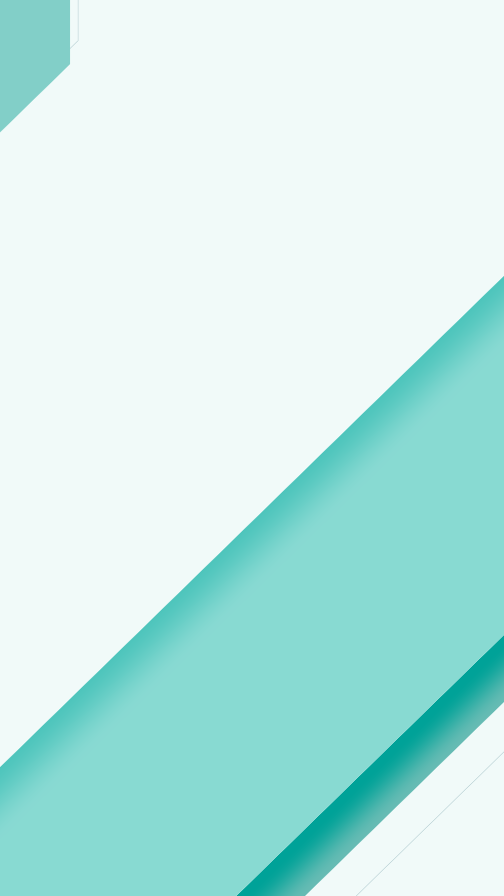
A WebGL 2 fragment shader for this background:

```glsl
#version 300 es
precision highp float;

#define SLOPE 0.975
#define BAND_TOP 0.2555
#define BAND_BOTTOM -0.457
#define FOLD_BOTTOM -0.590
#define RULE_OFFSET -0.689
#define GLOW_WIDTH 0.105
#define TAB_CORNER vec2(0.139, 1.515)
#define FRAME_CORNER vec2(0.155, 1.546)
#define HAIRLINE 0.0011

uniform vec2 u_resolution;
out vec4 fragColor;

const vec3 PAPER = vec3(0.945, 0.981, 0.977);
const vec3 MINT = vec3(0.535, 0.853, 0.825);
const vec3 EDGE_TEAL = vec3(0.30, 0.77, 0.735);
const vec3 FOLD_DARK = vec3(0.0, 0.635, 0.595);
const vec3 FOLD_LIGHT = vec3(0.40, 0.735, 0.705);
const vec3 TAB_TEAL = vec3(0.508, 0.812, 0.785);
const vec3 LINE_GREY = vec3(0.66, 0.77, 0.79);

// Signed distance above a diagonal with the given height at x = 0
float diagonal(vec2 p, float offset) {
    return (p.y - SLOPE * p.x - offset) / sqrt(1.0 + SLOPE * SLOPE);
}

// Corner panel: right side at corner.x, slanted base through corner.y
float cornerPanel(vec2 p, vec2 corner) {
    return max(p.x - corner.x, -diagonal(p, corner.y));
}

float fill(float d, float pixel) {
    return clamp(0.5 - d / pixel, 0.0, 1.0);
}

float hairline(float d, float pixel) {
    float width = max(HAIRLINE, 0.5 * pixel);
    return fill(abs(d) - 0.5 * width, pixel);
}

void main() {
    float pixel = 1.0 / u_resolution.x;
    vec2 p = gl_FragCoord.xy * pixel;
    vec3 color = PAPER;

    // Thin rules on the paper
    color = mix(color, LINE_GREY, 0.8 * hairline(diagonal(p, RULE_OFFSET), pixel));
    color = mix(color, LINE_GREY, 0.8 * hairline(cornerPanel(p, FRAME_CORNER), pixel));

    // Corner tab
    color = mix(color, TAB_TEAL, fill(cornerPanel(p, TAB_CORNER), pixel));

    // Shaded fold beneath the band
    float bandTop = diagonal(p, BAND_TOP);
    float bandBottom = diagonal(p, BAND_BOTTOM);
    float foldBottom = diagonal(p, FOLD_BOTTOM);
    float depth = clamp(-bandBottom / (foldBottom - bandBottom), 0.0, 1.0);
    vec3 fold = mix(FOLD_DARK, FOLD_LIGHT, smoothstep(0.12, 1.0, depth));
    color = mix(color, fold, fill(max(bandBottom, -foldBottom), pixel));

    // Main band, darker along its upper edge
    float glow = smoothstep(-0.1, 1.0, -bandTop / GLOW_WIDTH);
    vec3 band = mix(EDGE_TEAL, MINT, glow);
    color = mix(color, band, fill(max(bandTop, -bandBottom), pixel));

    fragColor = vec4(color, 1.0);
}
```
